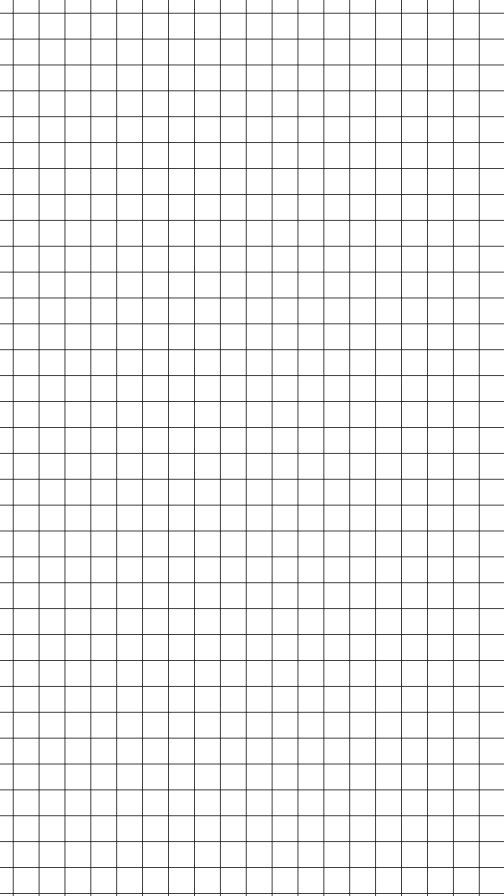
Give the GLSL for this pattern, as a WebGL 2 fragment shader.

```glsl
#version 300 es
precision highp float;

uniform vec2 u_resolution;
out vec4 fragColor;

// Share of a pixel-wide box covered by a line, for each axis
vec2 lineCoverage(vec2 distanceToLine, float lineWidth, float pixelSize) {
    vec2 right = min(distanceToLine + 0.5 * pixelSize, vec2(0.5 * lineWidth));
    vec2 left = max(distanceToLine - 0.5 * pixelSize, vec2(-0.5 * lineWidth));
    return clamp((right - left) / pixelSize, 0.0, 1.0);
}

void main() {
    // Canvas widths, measured from the top left corner
    float pixelSize = 1.0 / u_resolution.x;
    vec2 position = vec2(gl_FragCoord.x, u_resolution.y - gl_FragCoord.y) * pixelSize;

    // Signed distance to the nearest vertical and horizontal line
    float pitch = 0.05137;
    vec2 cell = (position - 0.02616) / pitch;
    vec2 distanceToLine = (fract(cell + 0.5) - 0.5) * pitch;

    // Thin rules, joined where they cross
    vec2 coverage = lineCoverage(distanceToLine, 0.00152, pixelSize);
    float ink = 1.0 - (1.0 - coverage.x) * (1.0 - coverage.y);

    vec3 paperColor = vec3(1.0);
    vec3 inkColor = vec3(0.02);
    fragColor = vec4(mix(paperColor, inkColor, ink), 1.0);
}
```
